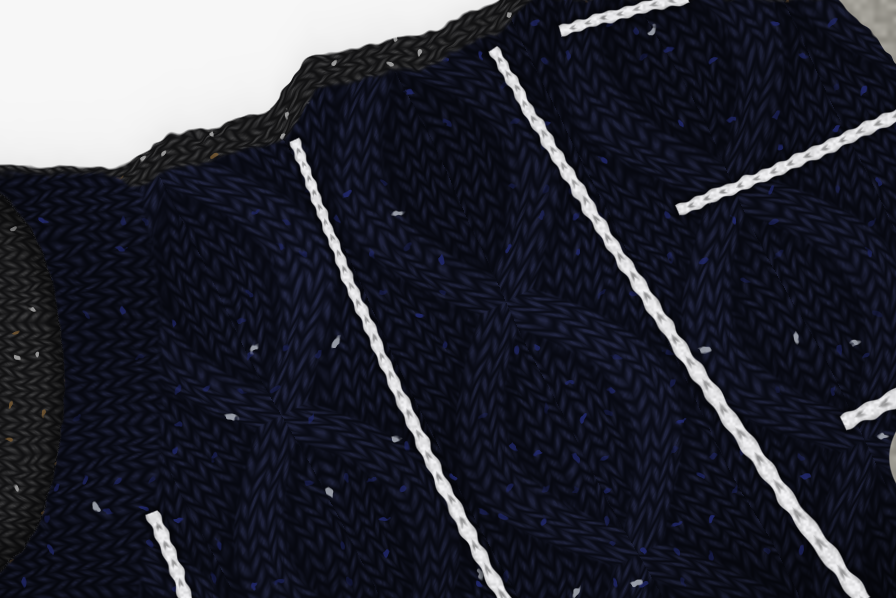
Reproduce this texture procedurally as a Shadertoy shader.

```glsl
// Navy cable-knit garment with flecked yarn, charcoal rims and white chain-stitched seams.

float hash(vec2 p) {
    return fract(sin(dot(p, vec2(127.1, 311.7))) * 43758.5453);
}

float noise(vec2 p) {
    vec2 i = floor(p), f = fract(p);
    f = f * f * (3.0 - 2.0 * f);
    return mix(mix(hash(i), hash(i + vec2(1, 0)), f.x),
               mix(hash(i + vec2(0, 1)), hash(i + vec2(1, 1)), f.x), f.y);
}

// Height of V-shaped stitches; q.x runs across the columns, q.y along them.
float knit(vec2 q, float size) {
    q /= size;
    q += 0.5 * vec2(noise(q * 0.7), noise(q * 0.7 + 31.0));
    float side = abs(fract(q.x) - 0.5);
    float row = abs(2.0 * fract(q.y * 1.25 + side * 1.7) - 1.0);
    float leg = 1.0 - abs(side - 0.25) * 3.2;
    float fibre = noise(vec2(q.x * 9.0 + q.y * 5.0, q.y * 4.0));
    return smoothstep(0.0, 0.9, 1.0 - row) * leg * (0.65 + 0.6 * fibre);
}

// Scattered tufts: x is coverage, y is a random tint.
vec2 flecks(vec2 p, float cell, float density, float size) {
    vec2 id = floor(p / cell);
    vec2 jitter = vec2(hash(id + 3.1), hash(id + 7.7)) * 0.5 + 0.25;
    vec2 d = p - (id + jitter) * cell;
    float a = hash(id + 5.3) * 3.14;
    d = mat2(cos(a), -sin(a), sin(a), cos(a)) * d * vec2(1.0, 1.9);
    d += (noise(p * 150.0) - 0.5) * size * 0.8;
    float on = step(hash(id + 9.9), density);
    return vec2(on * (1.0 - smoothstep(size * 0.5, size, length(d))), hash(id + 1.7));
}

// Lays a bowed chain of loops from a to b over the cloth; width.xy are the end half-widths.
vec3 chain(vec3 cloth, vec2 p, vec2 a, vec2 b, float bow, vec2 width) {
    float len = length(b - a), px = 1.0 / iResolution.y;
    vec2 dir = (b - a) / len;
    float t = dot(p - a, dir), s = clamp(t / len, 0.0, 1.0);
    float v = dot(p - a, vec2(-dir.y, dir.x)) - bow * 4.0 * s * (1.0 - s);
    float w = mix(width.x, width.y, s);
    v += (noise(p * 45.0) - 0.5) * 0.004;
    float loops = t / (w * 2.6);
    float edge = abs(v) - w * (0.88 + 0.14 * sin(6.283 * loops));
    float d = max(edge, max(-t, t - len));
    float slant = fract(loops - 0.45 * abs(v) / w);
    float slit = smoothstep(0.5, 0.75, slant) * (1.0 - smoothstep(0.8, 1.0, slant));
    slit *= 1.0 - smoothstep(0.1, 0.55, abs(v) / w);
    float shade = 0.91 - 0.32 * slit - 0.16 * smoothstep(0.4, 1.0, abs(v) / w);
    shade += 0.12 * (noise(p * 220.0) - 0.5);
    cloth *= 1.0 - 0.45 * (1.0 - smoothstep(0.0, 0.014, d));
    return mix(cloth, vec3(0.99, 0.99, 1.0) * shade, 1.0 - smoothstep(-px, px, d));
}

// Body stitches with pairs of cables crossing over each other in every panel.
float cables(vec2 p) {
    vec2 q = vec2(dot(p, vec2(0.89, 0.45)), dot(p, vec2(0.45, -0.89)));
    q.x += 0.02 * (noise(p * 5.0) - 0.5);
    float c = (fract((q.x - 0.77) / 0.42) - 0.5) * 0.42;
    float wave = 0.145 * sin(6.6 * (q.y + 0.06));
    float da = abs(c - wave), db = abs(c + wave);
    float near = min(da, db);
    float sway = da < db ? wave : -wave;
    float onCable = 1.0 - smoothstep(0.042, 0.05, near);
    float ground = knit(vec2(q.x + 0.35 * wave * sign(c), q.y), 0.034);
    float rope = knit(vec2(c - sway, q.y), 0.036);
    float groove = exp(-pow((near - 0.056) / 0.012, 2.0));
    return mix(ground, rope * 1.15 + 0.1, onCable) * (1.0 - 0.6 * groove);
}

void mainImage(out vec4 fragColor, in vec2 fragCoord) {
    vec2 p = fragCoord / iResolution.y;
    float px = 1.0 / iResolution.y, x = p.x;
    float rough = noise(p * 60.0) - 0.5;

    // Navy body, then the ribbed collar around the neck opening
    float neck = length((p - vec2(-0.03, 0.36)) / vec2(0.137, 0.32)) + rough * 0.03;
    float collar = 1.0 - smoothstep(2.12, 2.25, neck);
    float rib = knit(vec2(p.y - 0.15 * x, x), 0.033);
    float height = mix(cables(p), rib, collar);
    vec3 col = mix(vec3(0.026, 0.032, 0.062), vec3(0.105, 0.118, 0.205), clamp(height, 0.0, 1.1));
    col *= 0.85 + 0.35 * noise(p * 4.0);
    col *= 1.0 - 0.25 * smoothstep(0.9, 1.6, x - 0.5 * p.y);

    // Blue and pale tufts
    vec2 blue = flecks(p, 0.055, 0.38, 0.010);
    col = mix(col, vec3(0.13, 0.16, 0.44), blue.x * (0.3 + 0.6 * blue.y));
    vec2 pale = flecks(p + 0.04, 0.13, 0.2, 0.012);
    col = mix(col, vec3(0.68, 0.70, 0.74), pale.x * 0.85);

    // Charcoal yarn for the rim and the inside of the neck
    float top = 0.722 + 0.055 * smoothstep(0.19, 0.30, x) + 0.03 * smoothstep(0.30, 0.44, x)
        + 0.10 * smoothstep(0.43, 0.53, x) + 0.03 * smoothstep(0.53, 0.68, x)
        + 0.06 * smoothstep(0.68, 0.84, x) + 0.06 * smoothstep(0.82, 0.90, x);
    float depth = top + rough * 0.01 - p.y;
    float rim = mix(0.012, 0.055, smoothstep(0.18, 0.24, x)) + 0.03 * exp(-pow((x - 0.49) / 0.03, 2.0));
    float inside = 1.0 - smoothstep(0.99, 1.02, neck);
    float charcoalMask = max(inside, 1.0 - smoothstep(rim - 0.006, rim + 0.006, depth));
    float loops = knit(mix(vec2(depth, x), p.yx, inside), 0.026);
    vec3 charcoal = mix(vec3(0.065, 0.065, 0.07), vec3(0.23, 0.23, 0.235), clamp(loops, 0.0, 1.0));
    vec2 tweed = flecks(p, 0.042, 0.4, 0.008);
    charcoal = mix(charcoal, mix(vec3(0.48, 0.36, 0.20), vec3(0.72), step(0.5, tweed.y)), tweed.x * 0.8);
    charcoal *= 1.0 - 0.4 * inside * smoothstep(0.75, 1.0, neck);
    col = mix(col, charcoal, charcoalMask);

    // White seams
    col = chain(col, p, vec2(0.492, 0.766), vec2(0.845, -0.005), -0.017, vec2(0.009, 0.013));
    col = chain(col, p, vec2(0.824, 0.918), vec2(1.445, -0.005), -0.018, vec2(0.010, 0.016));
    col = chain(col, p, vec2(0.254, 0.143), vec2(0.314, -0.01), 0.002, vec2(0.012, 0.013));
    col = chain(col, p, vec2(0.937, 0.947), vec2(1.15, 1.005), 0.003, vec2(0.010, 0.011));
    col = chain(col, p, vec2(1.133, 0.648), vec2(1.51, 0.813), -0.004, vec2(0.011, 0.012));
    col = chain(col, p, vec2(1.410, 0.292), vec2(1.51, 0.340), 0.0, vec2(0.014, 0.017));

    // Grey cloth past the right edge and the bright backdrop
    float corner = dot(p - vec2(1.406, 1.0), vec2(0.75, 0.66)) + rough * 0.012;
    float sliver = x - 1.487 - 6.0 * pow(p.y - 0.235, 2.0);
    float cloth = smoothstep(-px, px, max(corner, sliver * step(p.y, 0.5) - step(0.5, p.y)));
    col = mix(col, vec3(0.60, 0.59, 0.56) + 0.12 * (noise(p * 90.0) - 0.5), cloth);
    vec3 backdrop = vec3(0.97) - 0.05 * exp(depth * 25.0) * step(depth, 0.0);
    col = mix(col, backdrop, 1.0 - smoothstep(-1.5 * px, 1.5 * px, depth));

    fragColor = vec4(col, 1.0);
}
```
